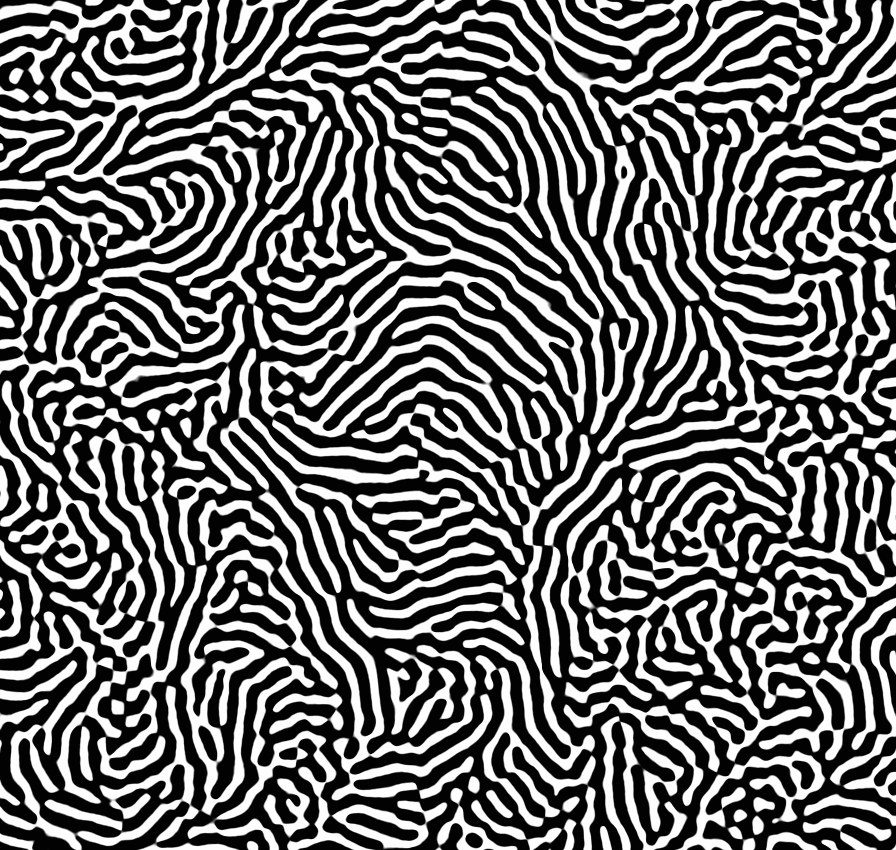
This pattern is drawn by a Shadertoy shader. Its source:

```glsl
// Labyrinth of white winding ridges on black, like a Turing pattern.
// Scattered wave packets follow a bending direction field, are synchronised
// with their neighbours, and their summed phase is cut into even lines.

const float TAU = 6.2831853;
const float RIDGES = 45.0;       // ridge periods across the canvas width
const float CELL = 1.25;         // ridge periods per packet cell
const float WAVE = TAU * CELL;   // phase turned per cell

vec2 hash2(vec2 p) {
    vec3 q = fract(p.xyx * vec3(0.1031, 0.1030, 0.0973));
    q += dot(q, q.yzx + 33.33);
    return fract((q.xx + q.yz) * q.zy);
}

float cornerSlope(vec2 cell, vec2 offset) {
    return dot(hash2(cell) * 2.0 - 1.0, offset);
}

float gradientNoise(vec2 p) {
    vec2 i = floor(p), f = p - i;
    vec2 u = f * f * f * (f * (f * 6.0 - 15.0) + 10.0);
    vec2 e = vec2(1.0, 0.0);
    return mix(mix(cornerSlope(i, f), cornerSlope(i + e, f - e), u.x),
               mix(cornerSlope(i + e.yx, f - e.yx), cornerSlope(i + 1.0, f - 1.0), u.x), u.y);
}

// A packet holds its center in xy and its wave direction in zw
vec4 makePacket(vec2 cell) {
    vec2 random = hash2(cell + 71.0);
    float angle = 8.0 * gradientNoise(cell * 0.106 + 11.3) + 0.9;
    angle += 0.9 * (hash2(cell + 203.0).x - 0.5);
    return vec4(cell + 0.1 + 0.8 * random, cos(angle), sin(angle));
}

// Bell falling to zero two cells away
float bell(vec2 offset) {
    float w = max(0.0, 1.0 - 0.25 * dot(offset, offset));
    return w * w * w;
}

// Signed distance to the ridge flank in periods, from -0.25 to 0.25
float ridgeDistance(vec2 p) {
    vec4 packets[81];
    vec2 base = floor(p) - 4.0;
    for (int i = 0; i < 81; i++) packets[i] = makePacket(base + vec2(i % 9, i / 9));

    float height = 0.0;
    vec2 slope = vec2(0.0);
    for (int i = 0; i < 25; i++) {
        int here = (i / 5 + 2) * 9 + i % 5 + 2;
        vec4 packet = packets[here];
        vec2 offset = p - packet.xy;
        float weight = bell(offset);
        if (weight <= 0.0) continue;

        // Take over the phase of the neighbourhood; random start from center.x
        float localHeight = 0.0;
        vec2 localSlope = vec2(0.0);
        for (int j = 0; j < 25; j++) {
            vec4 other = packets[here + (j / 5 - 2) * 9 + j % 5 - 2];
            vec2 gap = packet.xy - other.xy;
            float w = bell(gap);
            if (w <= 0.0) continue;
            float phase = WAVE * dot(gap, other.zw) + 97.0 * other.x;
            localHeight += w * cos(phase);
            localSlope += w * sin(phase) * other.zw;
        }
        float phase = WAVE * dot(offset, packet.zw) + atan(dot(localSlope, packet.zw), localHeight);
        height += weight * cos(phase);
        slope += weight * sin(phase) * packet.zw;
    }
    // The small constant keeps junctions rounded where the slope vanishes
    return atan(height, sqrt(dot(slope, slope) + 0.06)) / TAU;
}

void mainImage(out vec4 fragColor, in vec2 fragCoord) {
    vec2 p = fragCoord / iResolution.x * RIDGES / CELL + 100.0;
    float d = ridgeDistance(p) - 0.038;

    // Slightly ragged flanks and a few rare dark blots
    d += 0.025 * gradientNoise(p * 5.0);
    d -= 0.3 * smoothstep(0.5, 0.62, gradientNoise(p * 0.25 + 5.5));

    // Edge about two pixels wide at any size
    float blur = 0.9 * RIDGES / iResolution.x;
    float ridge = smoothstep(-blur, blur, d);
    fragColor = vec4(vec3(mix(0.008, 0.995, ridge)), 1.0);
}
```
